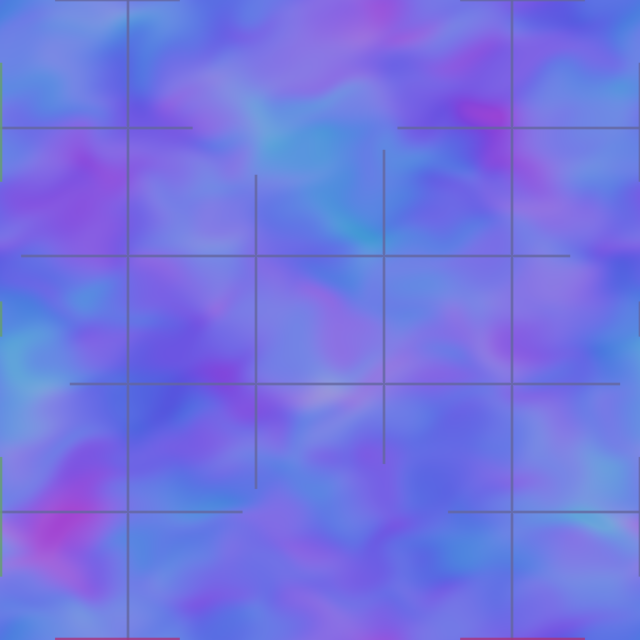
Reproduce this texture map procedurally as a three.js fragment shader.

```glsl
// Iridescent blue-violet sheet, like a soft normal map, crossed by a thin
// five by five grid whose lines stop short in places. The tints are layered
// sines of whole-number frequency, so they tile, bent by a domain warp.
varying vec2 vUv;

const float CELLS = 5.0;            // grid cells across and up
const float LINE_HALF = 0.0021;     // half the line width
const float BORDER_HALF = 0.0036;   // visible width of the border dashes
const float SOFT = 0.0012;          // edge smoothing
const float LINE_OPACITY = 0.80;
const vec3 LINE_COLOR = vec3(0.39, 0.40, 0.62);
const vec3 LEFT_COLOR = vec3(0.40, 0.62, 0.42);
const vec3 BOTTOM_COLOR = vec3(0.66, 0.20, 0.48);

const vec3 BASE_COLOR = vec3(0.450, 0.452, 0.903);
const vec2 TINT_AMOUNT = vec2(0.062, 0.062);  // spread of red and green
const float TINT_OPPOSITION = 0.36; // how far green falls as red rises
const float BLUE_LOSS = 1.2;        // blue lost in strongly tinted places
const float WARP = 0.018;
const int WAVES = 32;
const float FIRST_FREQ = 1.8;
const float FREQ_STEP = 0.40;
const float FALLOFF = 1.1;
const float GAIN = 1.36;
const vec2 STRETCH = vec2(0.85, 1.20);  // flattens the blotches into streaks
const float TAU = 6.28319;

float hash(float n) {
  return fract(sin(n * 12.9898 + 4.1) * 437.585);
}

// Tiling sum of sines in scattered directions, spread near one
float waves(vec2 p, float seed) {
  float sum = 0.0;
  for (int i = 0; i < WAVES; i++) {
    float n = float(i) + seed;
    float freq = FIRST_FREQ + FREQ_STEP * float(i);
    float angle = TAU * hash(n);
    vec2 k = floor(freq * STRETCH * vec2(cos(angle), sin(angle)) + 0.5);
    sum += sin(TAU * (dot(k, p) + hash(n + 57.3))) * pow(freq, -FALLOFF);
  }
  return sum * GAIN;
}

// Coverage of the interval from lo to hi
float span(float t, float lo, float hi) {
  return smoothstep(lo - SOFT, lo + SOFT, t)
       * (1.0 - smoothstep(hi - SOFT, hi + SOFT, t));
}

float stroke(float d, float halfWidth) {
  return 1.0 - smoothstep(halfWidth - SOFT, halfWidth + SOFT, abs(d));
}

// Line number n of the grid, measured across it
float rule(float t, float n) {
  return stroke(t - n / CELLS, LINE_HALF);
}

vec3 sheet(vec2 p) {
  vec2 q = p + WARP * vec2(waves(p, 11.0), waves(p, 83.0));
  float a = waves(q, 151.0);
  float b = waves(q, 227.0);
  float opposed = -TINT_OPPOSITION * a
                + sqrt(1.0 - TINT_OPPOSITION * TINT_OPPOSITION) * b;
  vec2 tint = TINT_AMOUNT * clamp(vec2(a, opposed), -3.0, 3.0);
  return BASE_COLOR + vec3(tint, -BLUE_LOSS * dot(tint, tint));
}

// Inner lines: outer columns run through, the rest are cut short
float grid(vec2 p) {
  float columns = max(rule(p.x, 1.0), rule(p.x, 4.0));
  columns = max(columns, rule(p.x, 2.0) * span(p.y, 0.236, 0.727));
  columns = max(columns, rule(p.x, 3.0) * span(p.y, 0.275, 0.766));
  float rows = rule(p.y, 1.0) * (1.0 - span(p.x, 0.379, 0.700));
  rows = max(rows, rule(p.y, 2.0) * span(p.x, 0.109, 0.969));
  rows = max(rows, rule(p.y, 3.0) * span(p.x, 0.033, 0.891));
  rows = max(rows, rule(p.y, 4.0) * (1.0 - span(p.x, 0.301, 0.621)));
  return max(columns, rows);
}

void main() {
  vec3 color = sheet(vUv);
  color = mix(color, LINE_COLOR, LINE_OPACITY * grid(vUv));

  // Dashes along the border, tinted on the left and bottom
  float sideDash = span(vUv.y, 0.099, 0.286) + span(vUv.y, 0.474, 0.529)
                 + span(vUv.y, 0.716, 0.902);
  float flatDash = span(vUv.x, 0.086, 0.281) + span(vUv.x, 0.719, 0.914);
  float left = sideDash * stroke(vUv.x, BORDER_HALF);
  float bottom = flatDash * stroke(vUv.y, BORDER_HALF);
  float far = max(sideDash * stroke(vUv.x - 1.0, LINE_HALF),
                  flatDash * stroke(vUv.y - 1.0, LINE_HALF));
  color = mix(color, LEFT_COLOR, LINE_OPACITY * left);
  color = mix(color, BOTTOM_COLOR, LINE_OPACITY * bottom);
  color = mix(color, LINE_COLOR, LINE_OPACITY * far);

  gl_FragColor = vec4(color, 1.0);
}
```
